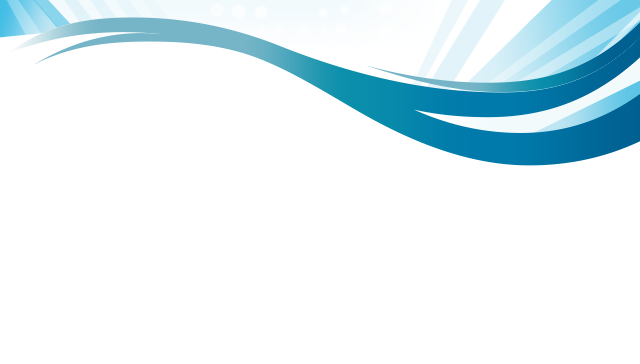
A Shadertoy shader for this background:

```glsl
// Flowing blue ribbons below pale light shafts and bokeh on a white page.

const vec2 PAGE = vec2(768.0, 438.0); // design units, y pointing down
const vec3 WHITE = vec3(1.0);
const vec3 MIST = vec3(0.95, 0.98, 0.99);
const vec3 ICE = vec3(0.75, 0.90, 0.95);
const vec3 CYAN = vec3(0.36, 0.77, 0.90);
const vec3 STEEL = vec3(0.46, 0.71, 0.78);
const vec3 TEAL = vec3(0.04, 0.56, 0.67);
const vec3 BLUE = vec3(0.0, 0.48, 0.67);
const vec3 NAVY = vec3(0.0, 0.38, 0.57);

float hash(vec2 p) {
    return fract(sin(dot(p, vec2(127.1, 311.7))) * 43758.5453);
}

// Cubic arc between two knots holding x, y and slope
float arc(float x, vec3 a, vec3 b) {
    float w = b.x - a.x;
    float t = clamp((x - a.x) / w, 0.0, 1.0);
    float s = 1.0 - t;
    return s * s * (1.0 + 2.0 * t) * a.y + t * t * (3.0 - 2.0 * t) * b.y
         + w * t * s * (s * a.z - t * b.z);
}

float arc2(float x, vec3 a, vec3 b, vec3 c) {
    return x < b.x ? arc(x, a, b) : arc(x, b, c);
}

// Smooth coverage of the side where d is positive
float cover(float d, float px) {
    return clamp(d / px + 0.5, 0.0, 1.0);
}

float band(float y, float top, float bottom, float px) {
    return cover(y - top, px) * cover(bottom - y, px);
}

// Slanted strip; each edge gives its x at y = 0 and at y = 100
float shaft(vec2 q, vec2 left, vec2 right, float px) {
    float t = q.y / 100.0;
    return band(q.x, mix(left.x, left.y, t), mix(right.x, right.y, t), px * 1.5);
}

// Scattered soft white discs
float bokeh(vec2 q, float cell) {
    vec2 id = floor(q / cell);
    vec2 jitter = vec2(hash(id), hash(id + 7.3)) - 0.5;
    float radius = cell * mix(0.18, 0.36, hash(id + 3.1));
    float d = length(q - (id + 0.5 + jitter * 0.25) * cell);
    return (1.0 - smoothstep(radius - 1.5, radius + 1.0, d)) * step(0.3, hash(id + 5.9));
}

vec3 backdrop(vec2 q, float px) {
    vec3 col = mix(WHITE, MIST, smoothstep(560.0, 380.0, q.x) * smoothstep(70.0, 0.0, q.y));
    float field = smoothstep(220.0, 270.0, q.x) * smoothstep(510.0, 460.0, q.x);
    col = mix(col, WHITE, 0.65 * field * bokeh(q, 25.0));

    // Left corner glow and its shafts
    float corner = shaft(q, vec2(-200.0), vec2(42.0, 128.0), px);
    vec3 glow = mix(CYAN * vec3(0.7, 0.96, 1.0), ICE, smoothstep(0.0, 75.0, q.x + 0.3 * q.y));
    col = mix(col, glow, corner);
    col = mix(col, CYAN, 0.7 * shaft(q, vec2(40.0, 126.0), vec2(58.0, 150.0), px));
    col = mix(col, WHITE, 0.3 * shaft(q, vec2(8.0, 62.0), vec2(22.0, 90.0), px));
    for (int i = 0; i < 4; i++) {
        float x = 77.0 + 31.0 * float(i);
        col = mix(col, ICE, (0.35 - 0.08 * float(i)) * shaft(q, vec2(x, x + 70.0), vec2(x + 16.0, x + 92.0), px));
    }

    // Right glow, deepening toward the top corner
    float depth = smoothstep(565.0, 768.0, q.x + 0.15 * (50.0 - q.y));
    vec3 sky = mix(mix(ICE, WHITE, 0.45), CYAN, depth * 0.9);
    col = mix(col, sky, shaft(q, vec2(662.0, 560.0), vec2(1000.0), px));
    col = mix(col, ICE, 0.3 * shaft(q, vec2(542.0, 496.0), vec2(562.0, 507.0), px));
    col = mix(col, ICE, 0.45 * shaft(q, vec2(576.0, 515.0), vec2(606.0, 543.0), px));
    col = mix(col, WHITE, 0.35 * shaft(q, vec2(718.0, 585.0), vec2(745.0, 602.0), px));
    col = mix(col, WHITE, 0.4 * shaft(q, vec2(782.0, 618.0), vec2(810.0, 642.0), px));
    return mix(col, WHITE, 0.6 * shaft(q, vec2(782.0, 684.0), vec2(790.0, 696.0), px));
}

// Pale wedge seen between the two right-hand blades
vec3 gapColor(vec2 q, float px) {
    float wedge = cover(q.y - mix(160.0, 97.0, (q.x - 640.0) / 128.0), px);
    vec3 tint = mix(ICE, CYAN, smoothstep(660.0, 768.0, q.x));
    vec3 base = mix(WHITE, MIST, smoothstep(530.0, 600.0, q.x));
    return mix(base, tint, wedge);
}

vec3 ribbonColor(float x) {
    vec3 col = mix(WHITE, STEEL, smoothstep(-5.0, 125.0, x));
    col = mix(col, TEAL, smoothstep(285.0, 425.0, x));
    col = mix(col, BLUE, smoothstep(420.0, 570.0, x));
    return mix(col, NAVY, smoothstep(600.0, 768.0, x));
}

void mainImage(out vec4 fragColor, in vec2 fragCoord) {
    vec2 uv = fragCoord / iResolution.xy;
    vec2 q = vec2(uv.x, 1.0 - uv.y) * PAGE;
    float px = PAGE.y / iResolution.y;
    float x = q.x, y = q.y;

    // Outer ribbon edges
    vec3 shoulder = vec3(335.0, 55.0, 0.4);
    float top = x < shoulder.x ? arc2(x, vec3(8.0, 65.0, -0.75), vec3(160.0, 21.0, 0.0), shoulder)
        : arc2(x, shoulder, vec3(585.0, 111.0, 0.03), vec3(768.0, 45.0, -1.0));
    vec3 waist = vec3(285.0, 62.0, 0.27), hip = vec3(430.0, 134.0, 0.58);
    float bottom = x < waist.x ? arc2(x, vec3(42.0, 77.0, -0.5), vec3(180.0, 50.0, 0.0), waist)
        : x < hip.x ? arc(x, waist, hip)
        : arc2(x, hip, vec3(635.0, 199.0, 0.0), vec3(768.0, 170.0, -0.47));

    // Backdrop above the ribbon
    float horizon = x < 60.0 ? min(top, 45.0 - 0.1 * x) : top;
    vec3 col = mix(WHITE, backdrop(q, px), cover(horizon - y, px));

    // Ribbon body with two blades on the left
    vec3 notch = vec3(193.0, 41.0, 0.1);
    float upperLow = arc(x, vec3(8.0, 65.0, -0.4), notch);
    float lowerHigh = arc(x, vec3(42.0, 77.0, -0.6), notch);
    float upper = band(y, top, upperLow, px) * step(8.0, x);
    float lower = band(y, lowerHigh, bottom, px) * step(42.0, x);
    float body = x < notch.x ? upper : band(y, top, bottom, px);
    col = mix(col, ribbonColor(x), body);
    if (x < notch.x) col = mix(col, STEEL, lower);

    // Opening between the right-hand blades
    vec3 fork = vec3(497.0, 132.0, 0.22);
    float gapTop = arc2(x, fork, vec3(585.0, 141.0, 0.0), vec3(768.0, 69.0, -0.92));
    float gapLow = arc2(x, vec3(fork.xy, 0.45), vec3(625.0, 160.0, 0.0), vec3(768.0, 113.0, -0.72));
    col = mix(col, gapColor(q, px), band(y, gapTop, gapLow, px) * step(fork.x, x));

    // Thin swoosh along the right crest
    float swooshTop = arc2(x, vec3(440.0, 79.0, 0.27), vec3(585.0, 99.5, 0.0), vec3(768.0, 27.0, -1.0));
    float swooshLow = arc2(x, vec3(440.0, 79.0, 0.33), vec3(600.0, 110.8, 0.0), vec3(768.0, 45.0, -1.0));
    vec3 swoosh = mix(mix(STEEL, TEAL, smoothstep(560.0, 655.0, x)), NAVY, smoothstep(640.0, 740.0, x));
    col = mix(col, swoosh, band(y, swooshTop, swooshLow, px) * step(440.0, x));

    fragColor = vec4(col, 1.0);
}
```
